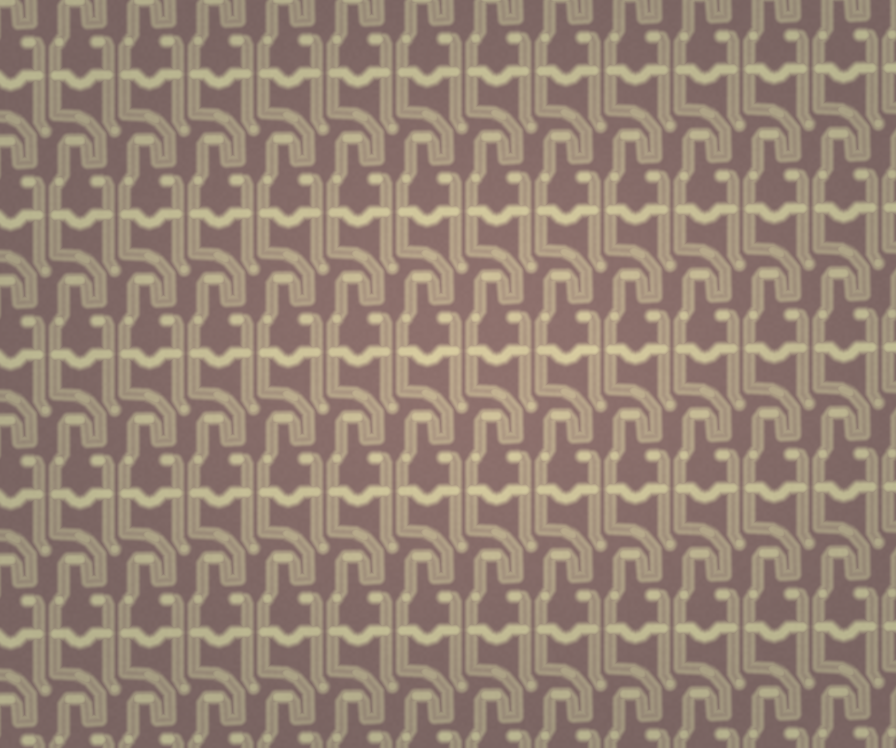
Reproduce this pattern procedurally as a Shadertoy shader.

```glsl
// Layout: one unit is one cell width
const float PITCH = 0.0928;               // cell width per canvas height
const float CELL_HEIGHT = 2.011;
const float CELL_BOTTOM = -1.31;
const vec2  ORIGIN = vec2(0.571, 0.523);
const float TILT = 0.009;

// Trace profile
const float INNER = 0.052;
const float OUTER = 0.125;
const float CORE_LEVEL = 0.44;
const float RIM_LEVEL = 0.60;

// Colours and illumination
const vec3 SUBSTRATE = vec3(0.512, 0.418, 0.403);
const vec3 METAL = vec3(0.775, 0.750, 0.590);
const vec3 LIGHT_CENTRE = vec3(1.09, 1.06, 1.06);
const vec3 LIGHT_EDGE = vec3(0.93, 0.94, 0.95);
const float GRAIN = 0.012;

const vec2 SERPENTINE[15] = vec2[15](
    vec2(-0.235, 0.80), vec2(-0.235, 0.66), vec2(-0.30, 0.56), vec2(-0.36, 0.47),
    vec2(-0.36, -0.49), vec2(-0.03, -0.51), vec2(0.13, -0.60), vec2(0.29, -0.79),
    vec2(0.30, -1.17), vec2(0.11, -1.18), vec2(0.09, -0.94), vec2(0.02, -0.85),
    vec2(-0.17, -0.85), vec2(-0.235, -0.94), vec2(-0.235, -1.45));

const vec2 RAIL[5] = vec2[5](
    vec2(0.26, 0.56), vec2(0.38, 0.55), vec2(0.41, 0.48),
    vec2(0.41, -0.58), vec2(0.50, -0.73));

const vec2 BRIDGE[7] = vec2[7](
    vec2(-0.36, 0.08), vec2(-0.19, 0.08), vec2(-0.09, -0.02), vec2(0.0, -0.05),
    vec2(0.10, -0.02), vec2(0.20, 0.08), vec2(0.41, 0.08));

float segment(vec2 p, vec2 a, vec2 b) {
    vec2 pa = p - a, ba = b - a;
    return length(pa - ba * clamp(dot(pa, ba) / dot(ba, ba), 0.0, 1.0));
}

float hash(vec2 p) {
    p = fract(p * vec2(0.1031, 0.1173));
    p += dot(p, p.yx + 33.33);
    return fract((p.x + p.y) * p.x * 17.0);
}

float noise(vec2 p) {
    vec2 i = floor(p), f = fract(p);
    f = f * f * (3.0 - 2.0 * f);
    return mix(mix(hash(i), hash(i + vec2(1, 0)), f.x),
               mix(hash(i + vec2(0, 1)), hash(i + vec2(1, 1)), f.x), f.y);
}

float glow(float d, float strength) {
    return strength * (1.0 - smoothstep(0.025, 0.135, d));
}

// Brightness of the wiring in one cell, 0 on bare substrate
float cellLevel(vec2 p) {
    float wire = 1e3, bridge = 1e3;
    for (int i = 0; i < 14; i++) wire = min(wire, segment(p, SERPENTINE[i], SERPENTINE[i + 1]));
    for (int i = 0; i < 4; i++) wire = min(wire, segment(p, RAIL[i], RAIL[i + 1]));
    for (int i = 0; i < 6; i++) bridge = min(bridge, segment(p, BRIDGE[i], BRIDGE[i + 1]));

    // Flat wire with a paler rim
    float body = 1.0 - smoothstep(INNER, OUTER, wire);
    float level = body * mix(CORE_LEVEL, RIM_LEVEL, smoothstep(0.0, INNER, wire));

    // Raised bridge, contact pads and bends
    level = max(level, glow(bridge, 1.0));
    level = max(level, glow(length(p - vec2(-0.30, 0.56)), 0.94));
    level = max(level, glow(segment(p, vec2(0.23, 0.56), vec2(0.30, 0.56)), 0.97));
    level = max(level, glow(length(p - vec2(0.50, -0.72)), 0.82));
    level = max(level, glow(segment(p, vec2(-0.16, -0.86), vec2(0.01, -0.86)), 0.90));
    level = max(level, glow(segment(p, vec2(-0.02, -0.52), vec2(0.09, -0.57)), 0.72));
    return level;
}

void mainImage(out vec4 fragColor, in vec2 fragCoord) {
    vec2 canvas = fragCoord / iResolution.y;
    vec2 p = canvas - ORIGIN;
    p.y -= TILT * p.x;
    p /= PITCH;

    // Repeat, including wires that reach in from the side cells
    vec2 cell = vec2(fract(p.x + 0.5) - 0.5,
                     mod(p.y - CELL_BOTTOM, CELL_HEIGHT) + CELL_BOTTOM);
    float level = 0.0;
    for (int i = -1; i <= 1; i++) level = max(level, cellLevel(cell - vec2(float(i), 0.0)));

    // Slight unevenness of the metal
    level *= 0.96 + 0.08 * noise(p * 1.3 + 40.0);
    vec3 color = mix(SUBSTRATE, METAL, level);

    // Warm light fading towards the corners, with fine grain
    vec2 fromCentre = fragCoord / iResolution.xy - vec2(0.55, 0.53);
    color *= mix(LIGHT_CENTRE, LIGHT_EDGE, smoothstep(0.0, 0.62, length(fromCentre)));
    color += GRAIN * (noise(canvas * 220.0) - 0.5);
    fragColor = vec4(color, 1.0);
}
```
